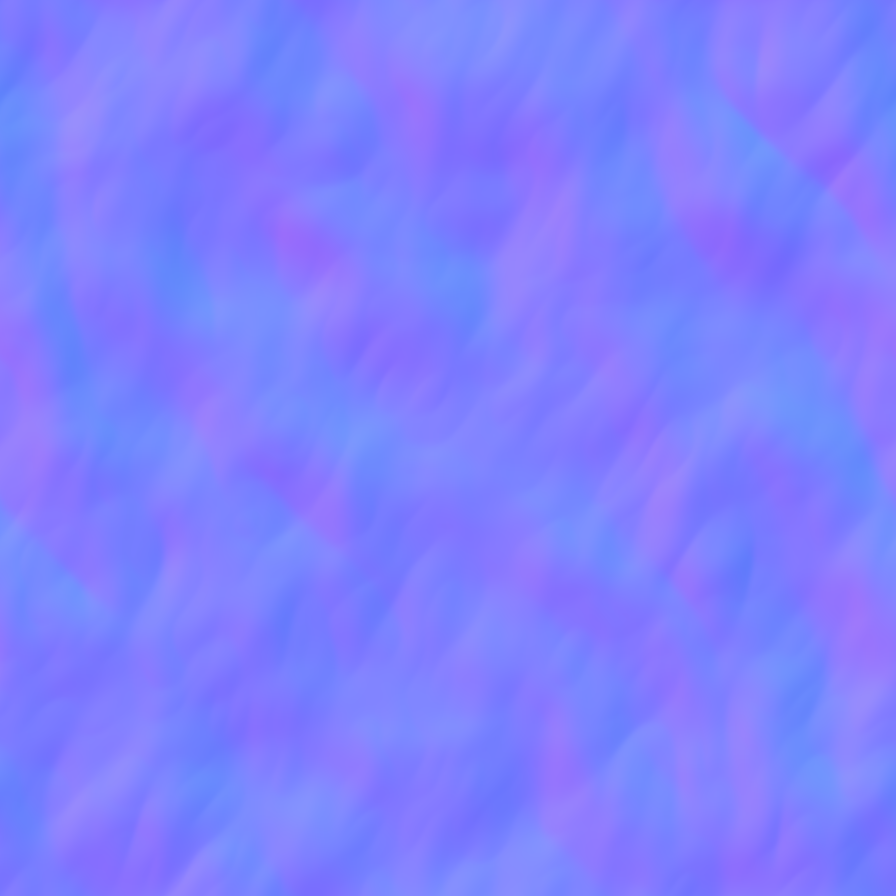
This texture map is drawn by a Shadertoy shader. Its source:

```glsl
// Tangent-space normal map of softly worn rock with faceted, leaning ridges.
// Wrapped gradient noises are joined by a smooth minimum into a height field,
// whose slopes, taken by central differences, become the colour.

const float RELIEF = 0.112;        // overall steepness
const float RIDGE_SOFTNESS = 0.11; // rounding of the crests
const float WARP = 0.022;          // bending of the ridges
const float SLOPE_STEP = 0.003;    // sampling distance for slopes
const float TAU = 6.2831853;

// Lattices: columns, rows, sideways lean in columns over the full height
const vec3 BROAD = vec3(6.0, 5.0, 2.0);
const vec3 MIDDLE = vec3(11.0, 7.0, -2.0);
const vec3 FINE = vec3(22.0, 15.0, -5.0);
const vec3 BEND = vec3(4.0, 3.0, 0.0);

// Steepness share of each lattice
const float BROAD_SHARE = 1.0;
const float MIDDLE_SHARE = 0.6;
const float FINE_SHARE = 0.32;

float hash(uvec3 v) {
    uint h = v.x * 1597334677u ^ v.y * 3812015801u ^ v.z * 2798796415u;
    h = (h ^ (h >> 16)) * 2146121005u;
    h = (h ^ (h >> 15)) * 2221713035u;
    h ^= h >> 16;
    return float(h >> 8) / 16777216.0;
}

// Unit gradient of a lattice corner; the sheared lattice wraps both ways
vec2 cornerGradient(vec2 cell, vec3 lattice, uint seed) {
    float turns = floor((cell.y + 0.5) / lattice.y);
    cell -= turns * lattice.zy;
    cell.x = floor(mod(cell.x + 0.5, lattice.x));
    float angle = TAU * hash(uvec3(uvec2(cell + 0.5), seed));
    return vec2(cos(angle), sin(angle));
}

float cornerRamp(vec2 cell, vec2 local, vec2 corner, vec3 lattice, uint seed) {
    return dot(cornerGradient(cell + corner, lattice, seed), local - corner);
}

// Tiling gradient noise on a leaning lattice
float noise(vec2 p, vec3 lattice, uint seed) {
    vec2 q = vec2(lattice.x * p.x + lattice.z * p.y, lattice.y * p.y);
    vec2 cell = floor(q);
    vec2 f = q - cell;
    vec2 w = f * f * f * (f * (f * 6.0 - 15.0) + 10.0);
    float low = mix(cornerRamp(cell, f, vec2(0, 0), lattice, seed),
                    cornerRamp(cell, f, vec2(1, 0), lattice, seed), w.x);
    float high = mix(cornerRamp(cell, f, vec2(0, 1), lattice, seed),
                     cornerRamp(cell, f, vec2(1, 1), lattice, seed), w.x);
    return mix(low, high, w.y);
}

// Two noises meet in a rounded crest; scaled so that share sets the slope
float ridges(vec2 p, vec3 lattice, float share, uint seed) {
    float a = noise(p, lattice, seed);
    float b = noise(p, lattice, seed + 1u);
    float crest = 0.5 * (a + b - length(vec2(a - b, RIDGE_SOFTNESS)));
    return crest * share / lattice.x;
}

float height(vec2 p) {
    p += WARP * vec2(noise(p, BEND, 21u), noise(p, BEND, 22u));
    return RELIEF * (ridges(p, BROAD, BROAD_SHARE, 3u)
                   + ridges(p, MIDDLE, MIDDLE_SHARE, 7u)
                   + ridges(p, FINE, FINE_SHARE, 11u));
}

void mainImage(out vec4 fragColor, in vec2 fragCoord) {
    vec2 uv = fragCoord / iResolution.xy;
    vec2 dx = vec2(SLOPE_STEP, 0.0);
    vec2 dy = dx.yx;
    vec2 slope = vec2(height(uv + dx) - height(uv - dx),
                      height(uv + dy) - height(uv - dy)) / (2.0 * SLOPE_STEP);

    // Green points down the canvas
    vec3 normal = normalize(vec3(-slope.x, slope.y, 1.0));
    fragColor = vec4(0.5 + 0.5 * normal, 1.0);
}
```
